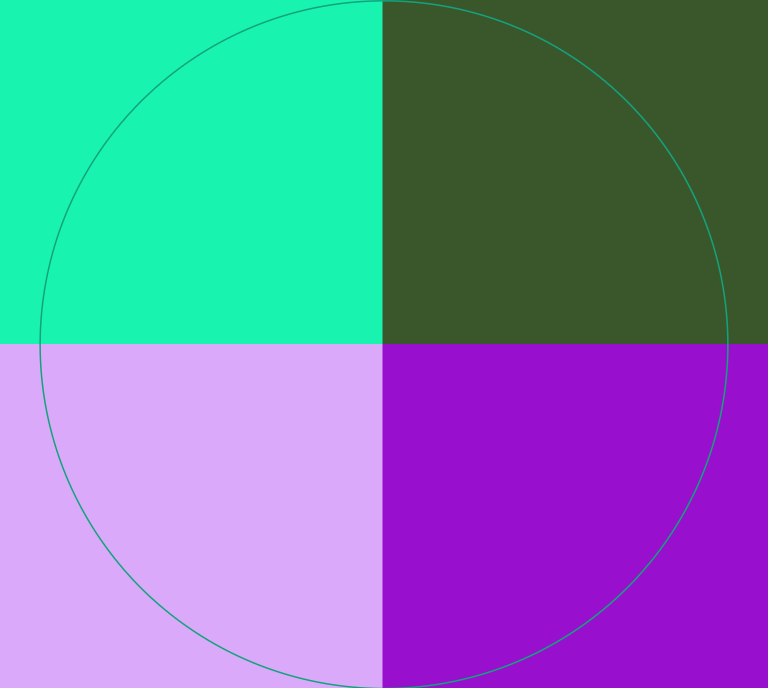
Give the GLSL for this background, as a Shadertoy shader.

```glsl
// Four flat colour quadrants crossed by a thin teal circle.

const vec3 MINT   = vec3(0.095, 0.953, 0.688);
const vec3 OLIVE  = vec3(0.228, 0.340, 0.170);
const vec3 LILAC  = vec3(0.857, 0.664, 0.980);
const vec3 VIOLET = vec3(0.595, 0.058, 0.808);
const vec3 TEAL   = vec3(0.070, 0.640, 0.490);

// Coverage of the positive side of an edge, smoothed over one pixel.
float coverage(float distanceInside, float pixel) {
    return clamp(distanceInside / pixel + 0.5, 0.0, 1.0);
}

// Coverage of a circle outline of the given line width.
float ring(vec2 p, vec2 center, float radius, float width, float pixel) {
    float d = abs(length(p - center) - radius);
    return coverage(0.5 * width - d, pixel);
}

// Four colours meeting at one corner point.
vec3 quadrants(vec2 p, vec2 corner, float pixel) {
    float right = coverage(p.x - corner.x, pixel);
    float upper = coverage(p.y - corner.y, pixel);
    return mix(mix(LILAC, VIOLET, right), mix(MINT, OLIVE, right), upper);
}

void mainImage(out vec4 fragColor, in vec2 fragCoord) {
    // Canvas height is one unit.
    float pixel = 1.0 / iResolution.y;
    float aspect = iResolution.x * pixel;
    vec2 p = fragCoord * pixel;

    // Background split just left of the middle.
    vec3 color = quadrants(p, vec2(0.49805 * aspect, 0.5), pixel);

    // Circle spanning the full height, dipping slightly below the base.
    vec2 center = vec2(0.5 * aspect, 0.499);
    float line = ring(p, center, 0.4998, 0.0022, pixel);
    color = mix(color, TEAL, line);

    fragColor = vec4(color, 1.0);
}
```
